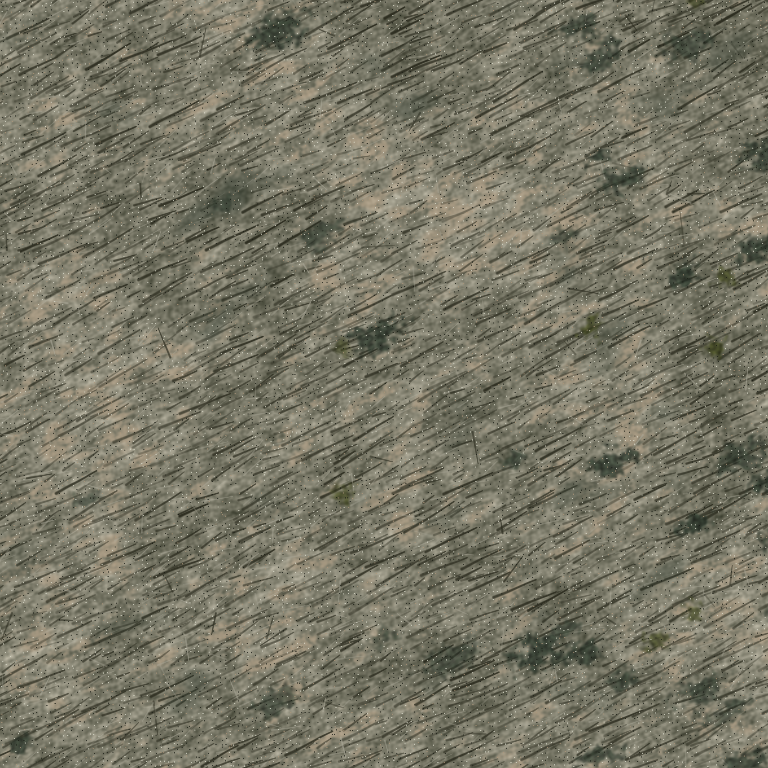
Give the GLSL for this texture, as a three.js fragment shader.

```glsl
// Bare winter woodland seen from above: slanted trunk shadows, leaf litter, shrubs and fine speckle.
varying vec2 vUv;

const float SLANT = 0.46;
const vec3 SHADE = vec3(0.24, 0.25, 0.19);
const vec3 PALE = vec3(0.675, 0.66, 0.59);
const vec3 TAN = vec3(0.68, 0.59, 0.48);
const vec3 TRUNK_SHADOW = vec3(0.17, 0.17, 0.12);
const vec3 TWIG = vec3(0.68, 0.67, 0.61);
const vec3 PINE = vec3(0.18, 0.22, 0.175);
const vec3 OLIVE = vec3(0.25, 0.27, 0.13);

vec2 hash2(vec2 p) {
  vec3 q = fract(vec3(p.xyx) * vec3(0.1031, 0.1030, 0.0973));
  q += dot(q, q.yzx + 33.33);
  return fract((q.xx + q.yz) * q.zy);
}

// Frame turned by an angle, so that x runs along the angle
vec2 turn(vec2 p, float angle) {
  float c = cos(angle), s = sin(angle);
  return vec2(c * p.x + s * p.y, c * p.y - s * p.x);
}

float corner(vec2 cell, vec2 offset, vec2 f) {
  float angle = 6.2832 * hash2(cell + offset + 91.0).x;
  return dot(vec2(cos(angle), sin(angle)), f - offset);
}

float gradientNoise(vec2 p) {
  vec2 cell = floor(p), f = fract(p);
  vec2 u = f * f * f * (f * (f * 6.0 - 15.0) + 10.0);
  float low = mix(corner(cell, vec2(0.0), f), corner(cell, vec2(1.0, 0.0), f), u.x);
  float high = mix(corner(cell, vec2(0.0, 1.0), f), corner(cell, vec2(1.0), f), u.x);
  return mix(low, high, u.y);
}

// Tapered strokes, one per cell, each with its own length, angle and strength
float strokes(vec2 p, vec2 cell, float reach, float width, float spread, float density, float seed) {
  vec2 home = floor(p / cell);
  float ink = 0.0;
  for (int j = -1; j <= 1; j++) {
    for (int i = -1; i <= 1; i++) {
      vec2 id = home + vec2(float(i), float(j));
      vec2 place = hash2(id + seed), form = hash2(id + seed + 37.0), kind = hash2(id + seed + 71.0);
      vec2 q = turn(p - (id + place) * cell, (form.x - 0.5) * spread);
      float extent = reach * mix(0.35, 1.0, form.y);
      float d = length(q - vec2(clamp(q.x, -extent, extent), 0.0));
      float w = width * mix(1.0, 0.5, clamp(0.5 + 0.5 * q.x / extent, 0.0, 1.0));
      float cover = 1.0 - smoothstep(0.3 * w, 1.7 * w, d);
      ink = max(ink, cover * step(kind.x, density) * mix(0.4, 1.0, kind.y));
    }
  }
  return ink;
}

// Ragged crowns: x is coverage, y tells pine from olive; denser to the lower right
vec2 shrubs(vec2 p, float size) {
  vec2 home = floor(p / size), result = vec2(0.0);
  float ragged = gradientNoise(p * 50.0) + 0.9 * gradientNoise(p * 120.0);
  for (int j = -1; j <= 1; j++) {
    for (int i = -1; i <= 1; i++) {
      vec2 id = home + vec2(float(i), float(j));
      vec2 center = (id + hash2(id + 211.0)) * size;
      vec2 form = hash2(id + 257.0), kind = hash2(id + 293.0);
      float olive = step(0.8, kind.y);
      float chance = 0.14 + 0.6 * smoothstep(0.4, 0.9, center.x) * (1.1 - 0.8 * center.y);
      vec2 radius = mix(vec2(0.024, 0.013) * mix(0.6, 1.5, form.x), vec2(0.012), olive);
      float d = length(turn(p - center, SLANT * 0.8) / radius) + 1.1 * ragged;
      float cover = (1.0 - smoothstep(0.4, 1.5, d)) * step(kind.x, chance) * mix(0.6, 1.0, form.y);
      if (cover > result.x) result = vec2(cover, olive);
    }
  }
  return result;
}

// Round dots: x is coverage, y is a random tint
vec2 speckle(vec2 p, float count, float radius, float density) {
  vec2 id = floor(p * count), kind = hash2(id + 401.0);
  vec2 center = mix(vec2(0.2), vec2(0.8), hash2(id + 433.0));
  float d = length(fract(p * count) - center) / count;
  return vec2((1.0 - smoothstep(0.4 * radius, 1.5 * radius, d)) * step(kind.x, density), kind.y);
}

void main() {
  vec2 p = vUv;
  vec2 grain = turn(p, SLANT);
  grain.y += 0.0015 * gradientNoise(grain * 24.0);

  // Leaf litter: broad zones, clumps, stretched and fine mottling
  float broad = gradientNoise(p * 3.5 + 3.0) + 0.8 * gradientNoise(p * 8.0);
  float clumps = gradientNoise(grain * vec2(14.0, 22.0) + 7.0) + 0.7 * gradientNoise(p * 38.0);
  float tone = 0.60 + 0.24 * broad + 0.26 * clumps;
  tone += 0.30 * gradientNoise(grain * vec2(32.0, 75.0));
  tone += 0.30 * gradientNoise(grain * vec2(80.0, 190.0) + 13.0);
  tone += 0.30 * gradientNoise(p * 170.0);
  vec3 color = mix(SHADE, PALE, clamp(tone, 0.0, 1.1));
  float bare = gradientNoise(grain * vec2(22.0, 48.0) + 5.0) + 0.4 * broad + 0.3 * clumps;
  color = mix(color, TAN, 0.5 * smoothstep(0.05, 0.5, bare) * smoothstep(0.4, 0.85, tone));

  // Pale trunks, slanted shadows and stray branches
  color = mix(color, TWIG, 0.45 * strokes(grain, vec2(0.04, 0.016), 0.020, 0.0011, 0.7, 0.5, 11.0));
  float shadow = strokes(grain, vec2(0.065, 0.019), 0.038, 0.0019, 0.2, 0.65, 53.0);
  shadow = max(shadow, 0.85 * strokes(grain, vec2(0.036, 0.013), 0.020, 0.0015, 0.4, 0.6, 97.0));
  color = mix(color, TRUNK_SHADOW, clamp(shadow * (0.85 - 0.3 * broad), 0.0, 0.95));
  color = mix(color, TRUNK_SHADOW, 0.7 * strokes(p, vec2(0.06), 0.022, 0.0013, 6.28, 0.16, 131.0));
  color = mix(color, TWIG, 0.55 * strokes(p, vec2(0.04), 0.016, 0.0011, 6.28, 0.28, 167.0));

  // Evergreen shrubs with mottled crowns, and faint undergrowth
  float moss = smoothstep(0.25, 0.7, gradientNoise(grain * vec2(9.0, 16.0) + 31.0) - 0.3 * broad + 0.3 * clumps);
  color = mix(color, PINE, 0.45 * moss);
  vec2 shrub = shrubs(p, 0.08);
  vec3 crown = mix(PINE, OLIVE, shrub.y) * (1.0 + 0.7 * gradientNoise(p * 150.0));
  color = mix(color, crown, 0.9 * shrub.x);

  // Dark and light grit
  vec2 grit = speckle(p, 175.0, 0.0008, 0.5);
  vec3 lightGrit = mix(vec3(0.86, 0.86, 0.80), TAN, step(0.85, grit.y));
  vec3 gritColor = mix(vec3(0.10, 0.11, 0.08), lightGrit, step(0.5, grit.y));
  color = mix(color, gritColor, 0.8 * grit.x);
  gl_FragColor = vec4(clamp(color, 0.0, 1.0), 1.0);
}
```
